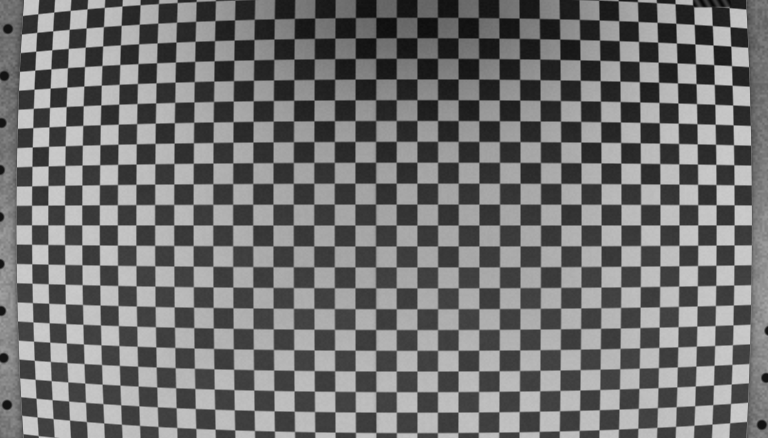
A Shadertoy shader for this pattern:

```glsl
// A printed checkerboard sheet seen through a barrel lens, lying on a drilled
// metal bench. Canvas points are mapped through a radial polynomial to cell
// coordinates; lighting, grain and the bench margins are layered on top.

const vec2  LENS_CENTER = vec2(0.5417, 0.2812);  // in canvas widths
const vec2  LENS_BEND   = vec2(0.161, 0.545);    // r^2 and r^4 terms
const float LENS_SQUASH = 0.65;                  // weaker bend vertically
const vec2  CELL_SIZE   = vec2(0.02695, 0.02728);
const vec2  CELL_SHIFT  = vec2(1.933, 0.167);
const float HALF_COLUMNS = 19.0;
const float EDGE_SOFTNESS = 0.045;               // in cells
const float TOP = 0.5703;                        // canvas height in widths
const float PAPER_MID = 0.655;
const float PAPER_SIDE = 0.785;
const float INK_LOW = 0.25;
const float INK_TOP = 0.13;
const float HOLE_STEP = 0.0612;
const float HOLE_RADIUS = 0.0058;
const float GRAIN = 0.025;

float hash(vec2 p) {
    return fract(sin(dot(p, vec2(127.1, 311.7))) * 43758.5453);
}

float noise(vec2 p) {
    vec2 i = floor(p), f = fract(p);
    f = f * f * (3.0 - 2.0 * f);
    return mix(mix(hash(i), hash(i + vec2(1, 0)), f.x),
               mix(hash(i + vec2(0, 1)), hash(i + vec2(1, 1)), f.x), f.y);
}

// Canvas position to undistorted cell coordinates
vec2 toCells(vec2 p) {
    vec2 d = p - LENS_CENTER;
    float r2 = d.x * d.x + LENS_SQUASH * d.y * d.y;
    return d * (1.0 + r2 * (LENS_BEND.x + r2 * LENS_BEND.y)) / CELL_SIZE + CELL_SHIFT;
}

// 1 on inked cells, 0 on bare paper
float checker(vec2 cell, float soft) {
    vec2 wave = abs(fract(cell * 0.5 - 0.25) - 0.5) - 0.25;
    vec2 side = clamp(wave * 2.0 / soft, -1.0, 1.0);
    return 0.5 - 0.5 * side.x * side.y;
}

// Bowed column of drilled holes running downward from yStart
float holeColumn(vec2 p, float x, float bow, float yStart, int count, float px) {
    float d = 1.0;
    for (int i = 0; i < count; i++) {
        float y = yStart - float(i) * HOLE_STEP;
        float dy = y - LENS_CENTER.y;
        d = min(d, length(p - vec2(x + bow * dy * dy, y)) - HOLE_RADIUS);
    }
    return 1.0 - smoothstep(-px, px + 0.001, d);
}

float bench(vec2 p, float px) {
    float glow = exp(-pow((p.y - 0.19) / 0.17, 2.0));
    float metal = 0.43 + 0.15 * glow;
    metal += 0.10 * (noise(p * 330.0) - 0.5) + 0.06 * (noise(p * 110.0) - 0.5);
    float holes = holeColumn(p, -0.001, 0.18, 0.5326, 9, px)
                + holeColumn(p, 1.006, -0.20, 0.1395, 3, px);
    return mix(metal, 0.08, min(holes, 1.0));
}

float sheet(vec2 p, vec2 cell, float soft) {
    // Lighting: bright sides, dim middle, soft shadow at the top
    float sides = smoothstep(0.08, 0.48, abs(p.x - 0.52));
    float low = 1.0 - smoothstep(0.0, 0.25, p.y);
    float paper = mix(PAPER_MID, PAPER_SIDE, max(sides, 0.7 * low));
    vec2 s = (p - vec2(0.54, TOP)) / vec2(0.25, 0.13);
    float shadow = exp(-dot(s, s));
    paper *= 1.0 - 0.40 * shadow;

    float height = smoothstep(0.15, 0.53, p.y);
    float ink = mix(INK_LOW, INK_TOP, height * mix(0.6, 1.0, smoothstep(0.1, 0.6, p.x)));
    ink *= 1.0 - 0.45 * shadow;

    // Small print differences from cell to cell
    float vary = hash(floor(cell)) - 0.5;
    paper += 0.015 * vary;
    ink += 0.025 * vary;

    // Faint upright fold left of the lens center
    float fold = exp(-pow(cell.x / 0.12, 2.0));
    float tone = mix(paper, ink, checker(cell, soft)) * (1.0 - 0.06 * fold);
    return tone + GRAIN * (noise(p * 420.0) - 0.5);
}

// Dark fixture poking in at the upper right
float fixture(vec2 p, float px) {
    vec2 q = abs(p - vec2(0.927, TOP)) - vec2(0.022, 0.007);
    float d = length(max(q, 0.0)) + min(max(q.x, q.y), 0.0) - 0.002;
    return 1.0 - smoothstep(-px, px + 0.001, d);
}

void mainImage(out vec4 fragColor, in vec2 fragCoord) {
    vec2 p = fragCoord / iResolution.x;
    float px = 1.0 / iResolution.x;
    vec2 cell = toCells(p);
    float soft = max(EDGE_SOFTNESS, 0.7 * px / CELL_SIZE.x);

    float border = HALF_COLUMNS - abs(cell.x);
    float onSheet = smoothstep(-soft, soft, border);
    float contact = exp(-max(-border, 0.0) * 5.0);
    float tone = mix(bench(p, px) * (1.0 - 0.3 * contact), sheet(p, cell, soft), onSheet);

    float stripes = 0.14 + 0.10 * sin(p.x * 520.0 + p.y * 300.0);
    tone = mix(tone, stripes, fixture(p, px));
    fragColor = vec4(vec3(clamp(tone, 0.0, 1.0)), 1.0);
}
```
